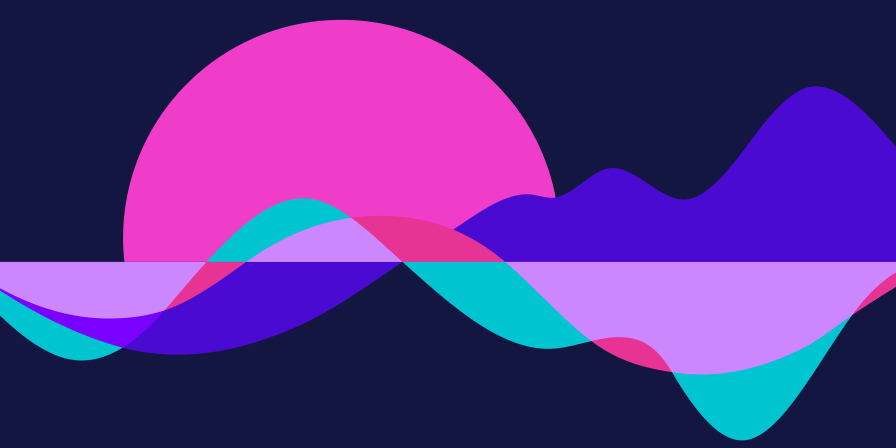
Write a WebGL 2 fragment shader that draws this background.

```glsl
#version 300 es
precision highp float;
// Flat pink sun behind three overlapping waves filled toward a shared horizon.

uniform vec2 u_resolution;
out vec4 fragColor;

const int KNOTS = 13;

// Each knot is (x, height above horizon, slope).
const vec3 cyanWave[KNOTS] = vec3[](
  vec3(0.0, -0.46, -0.95), vec3(0.7, -0.845, 0.0), vec3(1.41, -0.415, 1.15),
  vec3(1.77, 0.0, 1.1), vec3(2.6, 0.545, 0.0), vec3(3.0, 0.385, -0.72),
  vec3(3.45, 0.0, -0.9), vec3(4.7, -0.745, 0.0), vec3(5.3, -0.645, 0.0),
  vec3(5.76, -0.945, -1.7), vec3(6.36, -1.53, 0.0), vec3(7.32, -0.435, 1.35),
  vec3(7.68, -0.09, 0.6));

const vec3 redWave[KNOTS] = vec3[](
  vec3(0.0, -0.225, -0.55), vec3(0.93, -0.485, 0.0), vec3(1.41, -0.415, 0.33),
  vec3(2.11, 0.0, 0.72), vec3(3.25, 0.395, 0.0), vec3(4.33, 0.0, -0.85),
  vec3(5.07, -0.68, -0.75), vec3(5.76, -0.945, -0.15), vec3(6.0, -0.965, 0.0),
  vec3(6.45, -0.906, 0.27), vec3(6.9, -0.73, 0.52), vec3(7.32, -0.445, 0.68),
  vec3(7.68, -0.215, 0.6));

const vec3 indigoWave[KNOTS] = vec3[](
  vec3(0.0, -0.245, -0.65), vec3(1.05, -0.735, -0.27), vec3(1.53, -0.795, 0.0),
  vec3(2.5, -0.575, 0.42), vec3(3.45, 0.0, 0.68), vec3(3.88, 0.275, 0.65),
  vec3(4.52, 0.58, 0.0), vec3(4.73, 0.55, 0.0), vec3(5.25, 0.805, 0.0),
  vec3(5.86, 0.535, 0.0), vec3(6.42, 1.02, 1.35), vec3(6.99, 1.505, 0.0),
  vec3(7.68, 0.985, -1.2));

// Cubic Hermite curve through the knots.
float waveHeight(vec3 knots[KNOTS], float x) {
  vec3 a = knots[0], b = knots[1];
  for (int i = 1; i < KNOTS - 1; i++) {
    if (x > knots[i].x) { a = knots[i]; b = knots[i + 1]; }
  }
  float span = b.x - a.x;
  float t = clamp((x - a.x) / span, 0.0, 1.0);
  float s = 1.0 - t;
  return mix(a.y, b.y, t * t * (3.0 - 2.0 * t))
       + span * t * s * (a.z * s - b.z * t);
}

// Antialiased half-plane: 1 where d is positive.
float cover(float d, float width) {
  return clamp(d / width + 0.5, 0.0, 1.0);
}

// Area between the horizon (y = 0) and a wave.
float waveFill(vec3 knots[KNOTS], vec2 p, float pixel) {
  float h = waveHeight(knots, p.x);
  float slope = (waveHeight(knots, p.x + pixel) - h) / pixel;
  return abs(cover(p.y, pixel) - cover(p.y - h, pixel * sqrt(1.0 + slope * slope)));
}

void main() {
  vec2 unit = vec2(7.68, 3.84) / u_resolution;
  vec2 p = gl_FragCoord.xy * unit - vec2(0.0, 1.595);
  float pixel = unit.y;

  // Night sky and sun, cut off at the horizon
  vec3 color = vec3(0.075, 0.085, 0.25);
  float sun = cover(1.87 - length(p - vec2(2.925, 0.205)), pixel) * cover(p.y, pixel);
  color = mix(color, vec3(0.94, 0.24, 0.79), sun);

  // Waves, with their own colors where they overlap
  float indigo = waveFill(indigoWave, p, pixel);
  float cyan = waveFill(cyanWave, p, pixel);
  float red = waveFill(redWave, p, pixel);
  color = mix(color, vec3(0.29, 0.04, 0.82), indigo);
  color = mix(color, mix(vec3(0.0, 0.77, 0.81), vec3(0.48, 0.0, 1.0), indigo), cyan);
  color = mix(color, mix(vec3(0.9, 0.2, 0.58), vec3(0.8, 0.53, 1.0), cyan), red);

  fragColor = vec4(color, 1.0);
}
```
